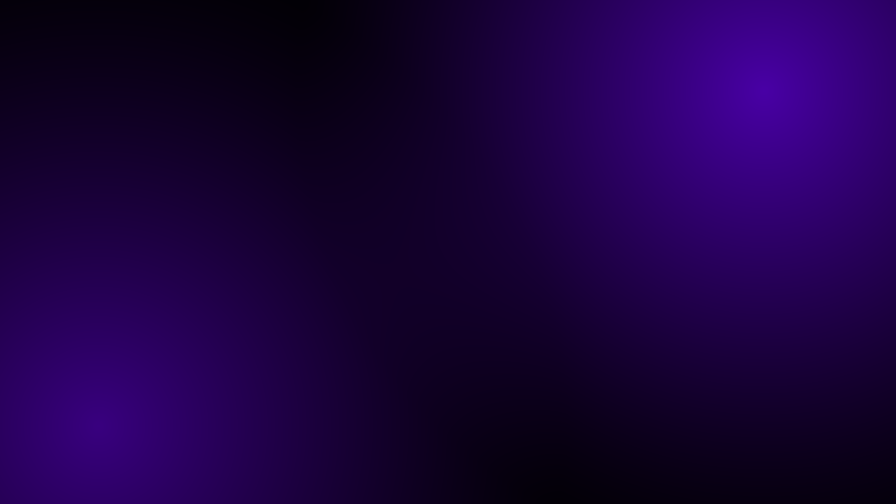
This background is drawn by a Shadertoy shader. Its source:

```glsl
// Two soft violet glows on opposite corners of a near-black backdrop.

// Light that peaks sharply at its center and fades to zero at the radius.
float glow(vec2 point, vec2 center, float radius) {
    return pow(max(1.0 - length(point - center) / radius, 0.0), 1.3);
}

void mainImage(out vec4 fragColor, in vec2 fragCoord) {
    // Canvas heights as units, so both glows stay circular
    vec2 point = fragCoord / iResolution.y;
    float aspect = iResolution.x / iResolution.y;

    // Dark backdrop
    vec3 color = vec3(0.009, 0.0, 0.023);

    // Bright glow at upper right, dimmer glow at lower left
    color += vec3(0.275, 0.0, 0.625) * glow(point, vec2(0.853 * aspect, 0.82), 0.93);
    color += vec3(0.212, 0.0, 0.475) * glow(point, vec2(0.110 * aspect, 0.155), 0.93);

    fragColor = vec4(color, 1.0);
}
```
